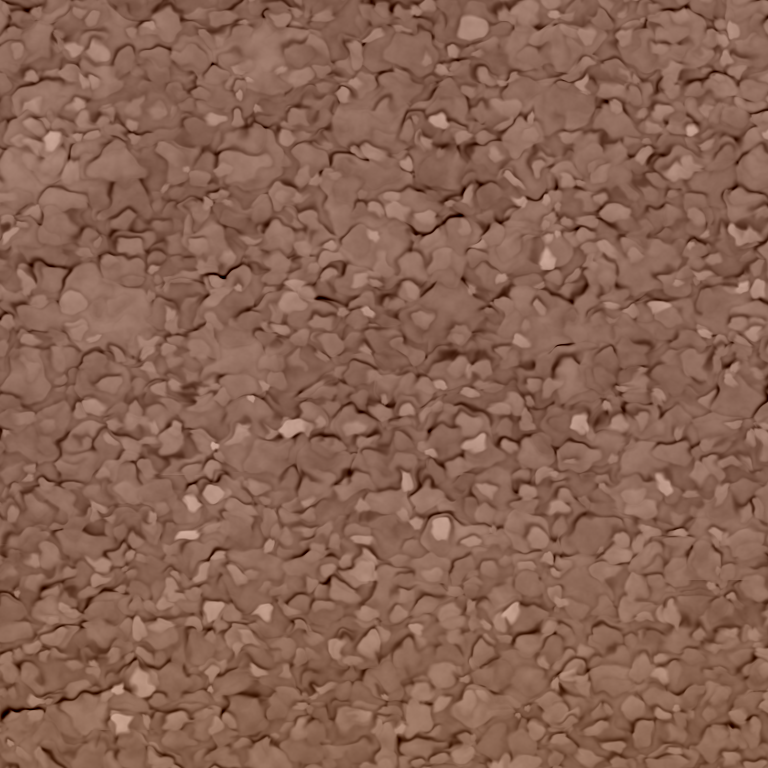
Reproduce this texture procedurally as a Shadertoy shader.

```glsl
const vec3 SOIL = vec3(0.562, 0.422, 0.362);
const vec3 WARM_TINT = vec3(0.012, 0.006, -0.014);
const vec2 LIGHT_DIR = vec2(-0.29, 0.957);
const float EDGE_SOFTNESS = 0.0028;
const float CRACK_WIDTH = 0.0042;
const float WARP_COARSE = 0.020;
const float WARP_FINE = 0.010;
const float MOTTLE = 0.07;
const float GRIT = 0.10;

float hash(vec2 p) {
    return fract(sin(dot(p, vec2(127.1, 311.7))) * 43758.5453);
}

float noise(vec2 p) {
    vec2 i = floor(p);
    vec2 f = fract(p);
    f = f * f * (3.0 - 2.0 * f);
    float low = mix(hash(i), hash(i + vec2(1.0, 0.0)), f.x);
    float high = mix(hash(i + vec2(0.0, 1.0)), hash(i + vec2(1.0, 1.0)), f.x);
    return mix(low, high, f.y);
}

vec2 noiseOffset(vec2 p) {
    return vec2(noise(p), noise(p + 37.3)) - 0.5;
}

float fbm(vec2 p) {
    float sum = 0.0;
    float weight = 0.5;
    for (int i = 0; i < 4; i++) {
        sum += weight * noise(p);
        p = p * 2.03 + 11.7;
        weight *= 0.5;
    }
    return sum / 0.9375;
}

// Lays one size of clods over the tone below, each with a broken shadow rim.
float layClods(float tone, vec2 p, float cells, float share,
               float lift, float spread, float crack) {
    vec2 home = floor(p * cells);
    for (int y = -1; y <= 1; y++) {
        for (int x = -1; x <= 1; x++) {
            vec2 id = home + vec2(x, y);
            vec2 seed = id + cells * 1.37;
            if (hash(seed) > share) continue;

            vec2 jitter = vec2(hash(seed + 3.1), hash(seed + 7.7));
            vec2 offset = p - (id + 0.2 + 0.6 * jitter) / cells;
            offset *= vec2(mix(0.78, 1.1, hash(seed + 13.3)), 1.12);
            float angle = atan(offset.y, offset.x + 1e-5);
            float phase = 6.283 * hash(seed + 17.9);
            float radius = mix(0.28, 0.58, hash(seed + 21.4)) / cells;
            radius *= 1.0 + 0.10 * sin(3.0 * angle + phase)
                          + 0.06 * sin(5.0 * angle - phase);
            float reach = length(offset);
            float dist = reach - radius;
            float facing = dot(offset, LIGHT_DIR) / max(reach, 1e-4);

            // Dark gap outside the edge, deepest along the upper side
            float rimDist = (dist - 0.6 * CRACK_WIDTH) / CRACK_WIDTH;
            float rim = exp(-rimDist * rimDist);
            float broken = smoothstep(0.42, 0.75, noise(p * 19.0 + seed));
            float depth = 0.28 + 1.5 * broken * smoothstep(-0.1, 0.8, facing);
            tone -= crack * rim * depth;

            // Clod body with a gently lit upper flank
            float body = lift + spread * (hash(seed + 29.2) - 0.5);
            body += 0.025 * facing * smoothstep(0.0, radius, reach);
            float cover = 1.0 - smoothstep(-EDGE_SOFTNESS, EDGE_SOFTNESS, dist);
            tone = mix(tone, body, 0.88 * cover);
        }
    }
    return tone;
}

void mainImage(out vec4 fragColor, in vec2 fragCoord) {
    vec2 uv = fragCoord / iResolution.y;
    vec2 p = uv + WARP_COARSE * noiseOffset(uv * 27.0)
                + WARP_FINE * noiseOffset(uv * 71.0);

    // Crumbs first, then clods, then loose bits; lower ground is finer
    float coarse = smoothstep(-0.15, 0.45, uv.y);
    float tone = -0.03;
    tone = layClods(tone, p, 46.0, 0.85, 0.0, 0.12, 0.07);
    tone = layClods(tone, p, 11.0, 0.62 * coarse, 0.012, 0.06, 0.15);
    tone = layClods(tone, p, 21.0, 0.55, 0.008, 0.09, 0.14);
    tone = layClods(tone, p, 37.0, 0.34, 0.022, 0.12, 0.11);
    tone = layClods(tone, p, 53.0, 0.14, 0.07, 0.12, 0.09);
    tone = layClods(tone, p, 41.0, 0.016, 0.17, 0.14, 0.10);

    // Soft mottling and fine surface grit
    tone += MOTTLE * (fbm(uv * 7.0) - 0.5);
    tone += GRIT * (fbm(uv * 58.0 + 5.0) - 0.5);

    float warmth = 1.0 - smoothstep(0.0, 0.45, uv.y);
    vec3 color = SOIL + tone + WARM_TINT * warmth;
    fragColor = vec4(clamp(color, 0.0, 1.0), 1.0);
}
```
